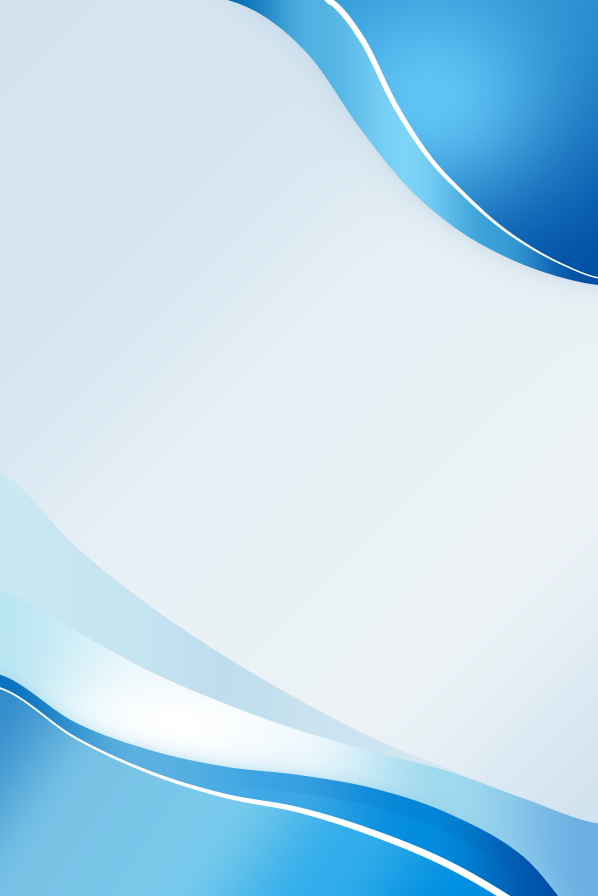
Give the GLSL for this background, as a WebGL 2 fragment shader.

```glsl
#version 300 es
precision highp float;
// Pale diagonal backdrop with glossy blue waves in two opposite corners.
uniform vec2 u_resolution;
out vec4 fragColor;

const vec3 WHITE = vec3(1.0);
const vec3 DEEP_BLUE = vec3(0.0, 0.31, 0.65);
const vec3 SKY_GLOW = vec3(0.39, 0.78, 0.97);
const vec3 SHADOW = vec3(0.70, 0.79, 0.87);

// Knot heights, evenly spaced from a start x to the right border
const float TOP_EDGE[9] = float[9](1.003, 0.982, 0.935, 0.858, 0.792, 0.746, 0.715, 0.694, 0.682);
const float TOP_LINE[9] = float[9](1.0, 0.956, 0.8815, 0.824, 0.784, 0.75, 0.724, 0.704, 0.69);
const float VEIL_EDGE[9] = float[9](0.473, 0.391, 0.324, 0.268, 0.219, 0.176, 0.142, 0.109, 0.081);
const float GLOSS_EDGE[9] = float[9](0.341, 0.296, 0.251, 0.215, 0.185, 0.161, 0.139, 0.109, 0.081);
const float BASE_EDGE[9] = float[9](0.247, 0.194, 0.163, 0.1445, 0.135, 0.12, 0.092, 0.044, -0.045);
const float BASE_LINE[9] = float[9](0.232, 0.177, 0.138, 0.112, 0.096, 0.07, 0.035, -0.014, -0.074);

// Catmull-Rom curve through the knots, extended straight past both ends
float waveHeight(float x, float startX, float knots[9]) {
  float t = (x - startX) / (1.0 - startX) * 8.0;
  float inside = clamp(t, 0.0, 8.0);
  int i = min(int(inside), 7);
  float f = inside - float(i);
  float a = knots[max(i - 1, 0)], b = knots[i];
  float c = knots[i + 1], d = knots[min(i + 2, 8)];
  float h = b + 0.5 * f * (c - a + f * (2.0 * a - 5.0 * b + 4.0 * c - d
          + f * (3.0 * (b - c) + d - a)));
  return h + (t - inside) * (c - b);
}

// Approximate signed distance to a wave in canvas widths, positive above it
float waveDistance(vec2 uv, float startX, float knots[9], float aspect) {
  const float STEP = 0.004;
  float rise = waveHeight(uv.x + STEP, startX, knots) - waveHeight(uv.x - STEP, startX, knots);
  float slope = rise * aspect / (2.0 * STEP);
  return (uv.y - waveHeight(uv.x, startX, knots)) * aspect / sqrt(1.0 + slope * slope);
}

// Colour ramp with five even stops
vec3 ramp(float t, vec3 stops[5]) {
  float s = clamp(t, 0.0, 1.0) * 4.0;
  int i = min(int(s), 3);
  return mix(stops[i], stops[i + 1], smoothstep(0.0, 1.0, s - float(i)));
}

float cover(float d, float pixel) {
  return clamp(d / pixel + 0.5, 0.0, 1.0);
}

float stroke(float d, float halfWidth, float pixel) {
  return cover(halfWidth - abs(d), pixel);
}

float glow(vec2 p, vec2 center, vec2 radius) {
  vec2 q = (p - center) / radius;
  return exp(-dot(q, q));
}

vec3 backdrop(vec2 uv) {
  float t = (uv.x + (1.0 - uv.y) * 1.5) / 2.4;
  return ramp(t, vec3[5](vec3(0.83, 0.89, 0.94), vec3(0.84, 0.90, 0.945),
    vec3(0.91, 0.943, 0.96), vec3(0.925, 0.95, 0.965), vec3(0.82, 0.89, 0.94)));
}

vec3 topPanel(vec2 uv) {
  float depth = smoothstep(0.0, 0.4, (1.0 - uv.y) + 0.25 * (uv.x - 0.7));
  vec3 color = mix(vec3(0.16, 0.57, 0.82), DEEP_BLUE, depth);
  return mix(color, SKY_GLOW, 0.95 * glow(uv, vec2(0.72, 0.89), vec2(0.2, 0.12)));
}

void main() {
  vec2 uv = gl_FragCoord.xy / u_resolution;
  float aspect = u_resolution.y / u_resolution.x;
  float pixel = 1.0 / u_resolution.x;
  vec3 color = backdrop(uv);

  // Upper corner: soft shadow, ribbon, panel and tapering line
  float topEdge = waveDistance(uv, 0.361, TOP_EDGE, aspect);
  float topLine = waveDistance(uv, 0.549, TOP_LINE, aspect);
  float shade = 0.35 * exp(min(topEdge, 0.0) / 0.022) * smoothstep(0.3, 0.45, uv.x);
  color = mix(color, SHADOW, shade);
  vec3 ribbon = ramp((uv.x - 0.38) / 0.6, vec3[5](vec3(0.02, 0.43, 0.72),
    vec3(0.32, 0.70, 0.89), vec3(0.49, 0.83, 0.97), vec3(0.22, 0.62, 0.84), DEEP_BLUE));
  color = mix(color, ribbon, cover(topEdge, pixel));
  color = mix(color, topPanel(uv), cover(topLine, pixel));
  float topWidth = mix(0.005, 0.0012, smoothstep(0.55, 1.0, uv.x));
  color = mix(color, WHITE, stroke(topLine, topWidth, pixel));

  // Lower corner: translucent veil and white gloss
  float veil = waveDistance(uv, 0.0, VEIL_EDGE, aspect);
  float gloss = waveDistance(uv, 0.0, GLOSS_EDGE, aspect);
  vec3 veilColor = ramp(uv.x / 0.75, vec3[5](vec3(0.79, 0.91, 0.95), vec3(0.78, 0.895, 0.945),
    vec3(0.75, 0.87, 0.93), vec3(0.80, 0.89, 0.94), vec3(0.84, 0.91, 0.95)));
  color = mix(color, veilColor, cover(-veil, pixel));
  vec3 glossColor = ramp(uv.x, vec3[5](vec3(0.73, 0.90, 0.95), vec3(0.91, 0.965, 0.985),
    vec3(0.90, 0.96, 0.985), vec3(0.62, 0.85, 0.93), vec3(0.42, 0.68, 0.89)));
  glossColor = mix(glossColor, WHITE, glow(uv, vec2(0.29, 0.188), vec2(0.22, 0.055)));
  color = mix(color, glossColor, cover(-gloss, pixel));

  // Lower corner: blue ribbon with an inner fold, panel and widening line
  float baseEdge = waveDistance(uv, 0.0, BASE_EDGE, aspect);
  float baseLine = waveDistance(uv, 0.0, BASE_LINE, aspect);
  color = mix(color, vec3(0.55, 0.80, 0.92), 0.35 * exp(-max(baseEdge, 0.0) / 0.012));
  vec3 baseRibbon = ramp(uv.x / 0.94, vec3[5](vec3(0.04, 0.45, 0.75),
    vec3(0.36, 0.69, 0.88), vec3(0.24, 0.66, 0.90), vec3(0.01, 0.55, 0.87), DEEP_BLUE));
  float fold = cover(baseEdge + 0.03, pixel) * smoothstep(0.3, 0.6, uv.x);
  baseRibbon = mix(baseRibbon, DEEP_BLUE, 0.12 * fold);
  color = mix(color, baseRibbon, cover(-baseEdge, pixel));
  vec3 basePanel = ramp(uv.x + 0.23 - uv.y, vec3[5](vec3(0.20, 0.55, 0.80),
    vec3(0.47, 0.76, 0.90), vec3(0.47, 0.79, 0.92), vec3(0.20, 0.68, 0.92), vec3(0.0, 0.56, 0.88)));
  color = mix(color, basePanel, cover(-baseLine, pixel));
  float baseWidth = mix(0.0015, 0.006, smoothstep(0.0, 0.8, uv.x));
  color = mix(color, WHITE, stroke(baseLine, baseWidth, pixel));

  fragColor = vec4(color, 1.0);
}
```
